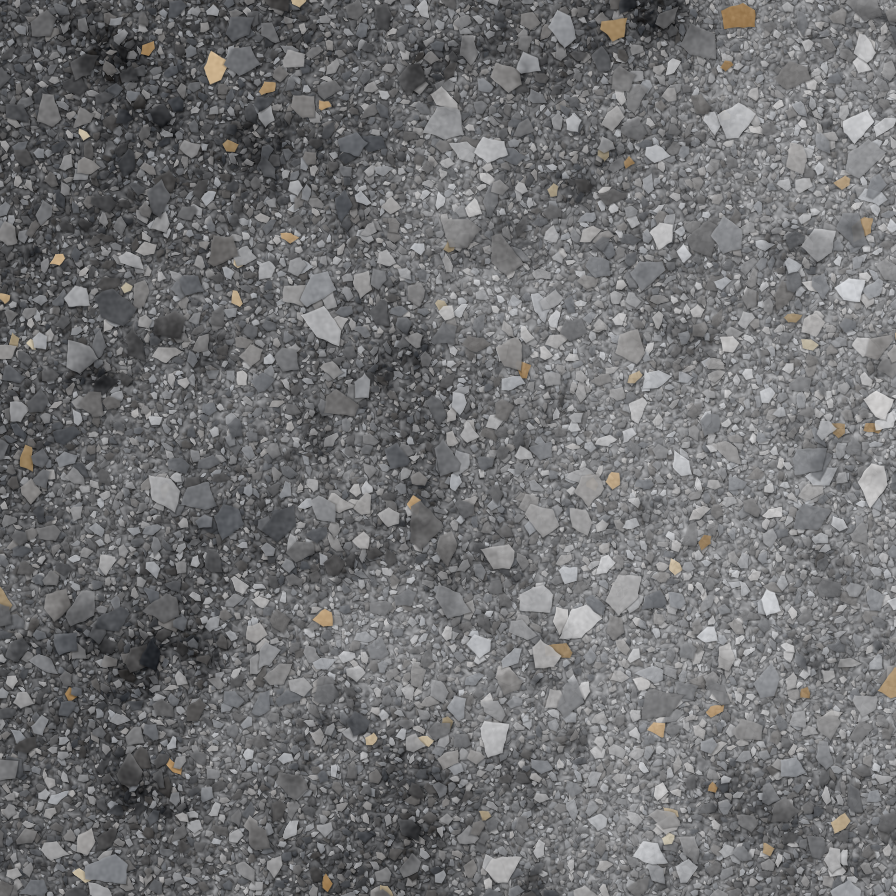
Write a Shadertoy shader that draws this texture.

```glsl
// Worn asphalt: angular grey stone chips in patchy dark and dusty binder.

vec3 hash3(vec2 p) {
    vec3 q = fract(p.xyx * vec3(0.1031, 0.1030, 0.0973));
    q += dot(q, q.yxz + 33.33);
    return fract((q.xxy + q.yzz) * q.zyx);
}

float gradientNoise(vec2 p) {
    vec2 i = floor(p), f = fract(p);
    vec2 u = f * f * f * (f * (f * 6.0 - 15.0) + 10.0);
    float a = dot(hash3(i).xy * 2.0 - 1.0, f);
    float b = dot(hash3(i + vec2(1, 0)).xy * 2.0 - 1.0, f - vec2(1, 0));
    float c = dot(hash3(i + vec2(0, 1)).xy * 2.0 - 1.0, f - vec2(0, 1));
    float d = dot(hash3(i + vec2(1, 1)).xy * 2.0 - 1.0, f - vec2(1, 1));
    return mix(mix(a, b, u.x), mix(c, d, u.x), u.y);
}

float fbm(vec2 p) {
    float sum = 0.0, amp = 1.0;
    for (int i = 0; i < 4; i++) {
        sum += amp * gradientNoise(p);
        p = mat2(1.6, 1.2, -1.2, 1.6) * p + 7.3;
        amp *= 0.55;
    }
    return sum;
}

// Signed distance to an irregular convex chip with five cut faces.
float chipDistance(vec2 p, float radius, float seed) {
    float d = -1.0;
    for (int k = 0; k < 5; k++) {
        float n = float(k);
        float angle = 1.2566 * (n + 0.6 * fract(seed * (17.3 + 7.1 * n))) + seed * 40.0;
        float reach = radius * (0.6 + 0.5 * fract(seed * (31.7 + 11.3 * n)));
        d = max(d, dot(p, vec2(cos(angle), sin(angle))) - reach);
    }
    return d;
}

// Overall brightness: 0 in bare dark areas, 1 in dusty pale ones.
float dustAmount(vec2 uv) {
    float field = 0.9 * uv.x - 0.8 * (uv.y - 0.5) * (1.0 - uv.x) - 0.3;
    field -= 0.35 * smoothstep(0.3, 0.0, uv.y);
    field += 0.75 * fbm(uv * 4.0 + 3.7);
    return smoothstep(-0.5, 0.55, field);
}

void mainImage(out vec4 fragColor, in vec2 fragCoord) {
    vec2 uv = fragCoord / iResolution.y;
    float soft = max(0.0009, 0.6 / iResolution.y);
    float dust = dustAmount(uv);
    float tone = mix(0.37, 0.61, dust);
    tone -= 0.13 * smoothstep(0.1, 0.45, fbm(uv * 9.0 + 21.0));

    // Binder with fine grit
    float grit = 0.13 * gradientNoise(uv * 75.0) + 0.2 * gradientNoise(uv * 160.0 + 9.0);
    vec3 color = vec3(tone - 0.02 + grit) + vec3(-0.003, 0.0, 0.008);

    // Chips, from fine grit up to the largest stones
    vec2 warped = uv + 0.002 * vec2(gradientNoise(uv * 90.0), gradientNoise(uv * 90.0 + 40.0));
    float scale = 150.0;
    for (int layer = 0; layer < 6; layer++) {
        float level = float(layer) / 5.0;
        float presence = mix(0.85, 0.22, level);
        vec2 p = warped * scale + 5.7 * float(layer);
        vec2 cell = floor(p);
        for (int j = 0; j < 9; j++) {
            vec2 id = cell + vec2(j % 3 - 1, j / 3 - 1);
            vec3 place = hash3(id + 37.0 * float(layer) + 11.0);
            vec3 look = hash3(id + 53.0 * float(layer) + 301.0);
            if (place.z > presence) continue;

            // Local frame, stretched most for the fine slivers
            vec2 q = p - id - 0.1 - 0.8 * place.xy;
            float turn = 6.2832 * look.x;
            vec2 local = mat2(cos(turn), -sin(turn), sin(turn), cos(turn)) * q;
            local.y *= 1.0 + look.z * mix(1.1, 0.5, level);
            float radius = mix(0.27, 0.52, look.z);
            float d = chipDistance(local, radius, look.x + 0.37 * place.x) / scale;

            // Light from the upper left, shadow in the gap around the chip
            float lit = dot(q, vec2(-0.5, 0.85)) / (length(q) + 0.01);
            float gap = smoothstep(0.0032, 0.0, d) * (0.24 - 0.16 * lit);
            color *= 1.0 - gap * mix(1.0, 0.75, dust);

            // Stone grey, with a few warm quartz and ochre ones
            float value = tone + mix(-0.14, 0.25, pow(look.y, 1.3));
            value += 0.05 * lit * smoothstep(-0.004, 0.0, d);
            value += 0.05 * gradientNoise(uv * 110.0 + 30.0 * look.xy);
            vec3 stone = vec3(value) + (place.x - 0.5) * vec3(0.018, 0.0, -0.022);
            stone += vec3(-0.002, 0.0, 0.007);
            float warm = step(0.6, level) * step(0.965, fract(look.x * 7.0 + look.z * 13.0));
            vec3 ochre = mix(vec3(0.74, 0.70, 0.60), vec3(0.70, 0.54, 0.34), place.y);
            stone = mix(stone, ochre + 0.5 * (value - tone), warm * 0.85);

            float cover = smoothstep(soft, -soft, d);
            cover *= mix(1.0, mix(0.7, 0.88, level), dust);
            color = mix(color, stone, cover);
        }
        scale *= 0.68;
    }

    // Fine surface roughness
    color += 0.06 * gradientNoise(uv * 190.0 + 70.0);
    fragColor = vec4(clamp(color, 0.0, 1.0), 1.0);
}
```
